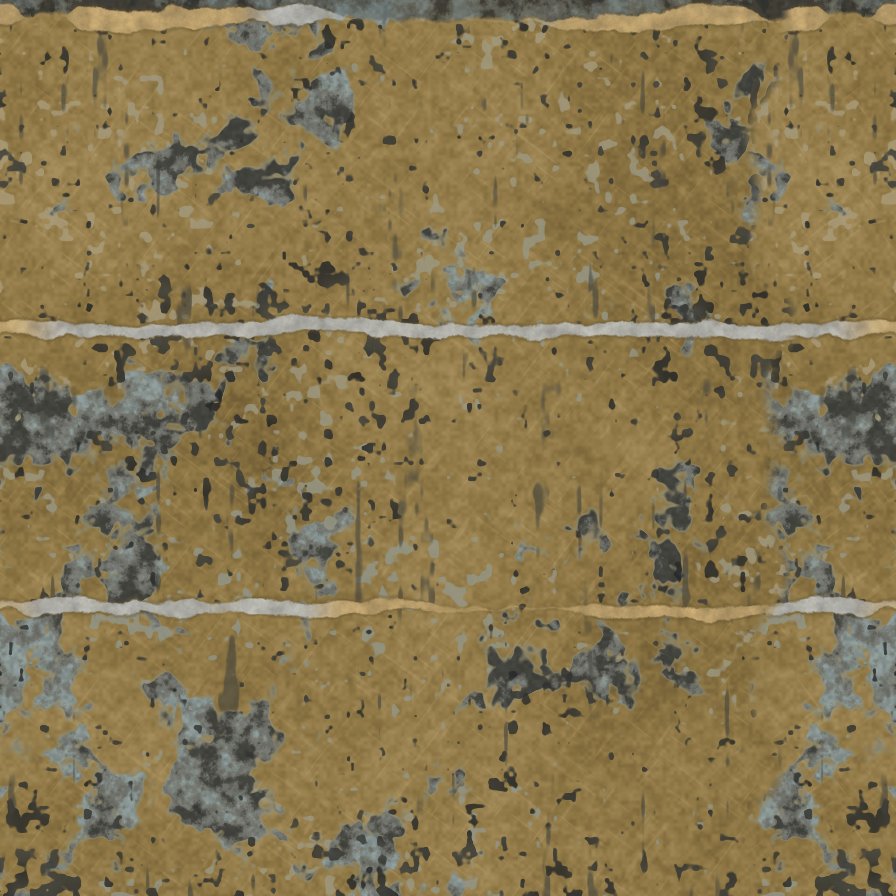
A three.js fragment shader for this texture:

```glsl
// Worn ochre plaster wall in three courses, split by ragged pale mortar lines, with flaked grey patches.
varying vec2 vUv;

const vec3 OCHRE = vec3(0.56, 0.47, 0.27);
const vec3 LIGHT_OCHRE = vec3(0.65, 0.56, 0.36);
const vec3 DARK_OCHRE = vec3(0.45, 0.37, 0.21);
const vec3 CHARCOAL = vec3(0.26, 0.26, 0.24);
const vec3 INK = vec3(0.13, 0.14, 0.14);
const vec3 GREY = vec3(0.45, 0.46, 0.43);
const vec3 BLUE_GREY = vec3(0.53, 0.58, 0.57);
const vec3 PALE = vec3(0.70, 0.70, 0.68);
const vec3 CREAM = vec3(0.74, 0.63, 0.43);

const vec3 LINE_Y = vec3(0.319, 0.632, 0.981);
const float LINE_HALF_WIDTH = 0.0078;
const float PATCH_LEVEL = 0.645;   // higher leaves fewer bare patches
const float CHIP_LEVEL = 0.79;     // higher leaves fewer small chips
const float MIRROR_X = 0.86;       // right of this the left margin is mirrored

float hash(vec2 p) {
  vec3 q = fract(vec3(p.xyx) * 0.1031);
  q += dot(q, q.yzx + 33.33);
  return fract((q.x + q.y) * q.z);
}

float noise(vec2 p) {
  vec2 i = floor(p), f = fract(p);
  f = f * f * (3.0 - 2.0 * f);
  return mix(mix(hash(i), hash(i + vec2(1.0, 0.0)), f.x),
             mix(hash(i + vec2(0.0, 1.0)), hash(i + vec2(1.0, 1.0)), f.x), f.y);
}

float fbm(vec2 p) {
  float sum = 0.0, amp = 0.434;
  for (int i = 0; i < 5; i++) {
    sum += amp * noise(p);
    p = mat2(0.8, 0.6, -0.6, 0.8) * p * 2.1 + 17.3;
    amp *= 0.6;
  }
  return sum;
}

// Ochre coat: broad stains, fine grain and faint crossing hair scratches
vec3 plaster(vec2 p) {
  float tone = (fbm(p * 4.0 + 3.0) - 0.5) * 1.7
             + (noise(p * 105.0) - 0.5) * 0.75 + (noise(p * 240.0) - 0.5) * 0.7;
  vec2 a = mat2(0.8, 0.6, -0.6, 0.8) * p, b = mat2(0.6, -0.8, 0.8, 0.6) * p;
  float hair = max(noise(a * vec2(22.0, 260.0)), noise(b * vec2(22.0, 260.0)));
  tone += smoothstep(0.8, 0.97, hair) * 0.4;
  vec3 c = mix(OCHRE, LIGHT_OCHRE, clamp(tone, 0.0, 1.0));
  return mix(c, DARK_OCHRE, clamp(-tone, 0.0, 1.0));
}

// Bare undercoat seen through flakes, from charcoal to blue grey
vec3 undercoat(vec2 p) {
  float tone = (noise(p * 7.0 + 41.0) - 0.5) * 0.9 + (fbm(p * 55.0) - 0.5) * 2.2 + 0.42;
  vec3 c = mix(CHARCOAL, GREY, smoothstep(0.1, 0.6, tone));
  c = mix(c, BLUE_GREY, smoothstep(0.6, 1.0, tone));
  return c * (0.9 + 0.2 * noise(p * 230.0));
}

// Flaked patches, small chips, pale flecks and vertical streaks
vec3 wear(vec3 c, vec2 p) {
  float margin = exp(-p.x / 0.045) * 0.10 + exp(-p.y / 0.07) * 0.06
               + exp((p.y - 1.0) / 0.025) * 0.09;
  vec2 warp = vec2(noise(p * 38.0), noise(p * 38.0 + 9.0)) * 0.018;
  float flake = fbm((p + warp) * vec2(8.0, 7.4) + 21.0) + margin;
  flake += (noise(p * 95.0) - 0.5) * 0.07;

  float fleckZone = smoothstep(0.45, 0.8, noise(p * 6.0 + 63.0)) * 0.14;
  float fleck = noise(p * 68.0 + 5.0) * 0.65 + noise(p * 150.0) * 0.35 + fleckZone;
  c = mix(c, mix(BLUE_GREY, CREAM, noise(p * 3.0 + 80.0) * 0.7), smoothstep(0.80, 0.88, fleck) * 0.8);

  // Bluish rim first, bare core over it
  c = mix(c, BLUE_GREY, smoothstep(-0.03, 0.0, flake - PATCH_LEVEL) * 0.45);
  c = mix(c, undercoat(p), smoothstep(-0.008, 0.016, flake - PATCH_LEVEL));

  float chipZone = smoothstep(0.35, 0.8, noise(p * 5.0 + 12.0)) * 0.15 + margin * 0.5;
  float chip = noise(p * vec2(82.0, 64.0) + 31.0) * 0.7 + noise(p * 170.0) * 0.3 + chipZone;
  c = mix(c, mix(INK, CHARCOAL, noise(p * 40.0)), smoothstep(CHIP_LEVEL, CHIP_LEVEL + 0.08, chip) * 0.85);

  float streak = noise(p * vec2(85.0, 9.0) + 7.0) * 0.8 + noise(p * vec2(170.0, 60.0)) * 0.2;
  return mix(c, CHARCOAL, smoothstep(0.80, 0.90, streak + margin * 0.4) * 0.6);
}

// Broken, wavering mortar lines that shift between pale grey and cream
vec3 mortar(vec3 c, vec2 p) {
  for (int i = 0; i < 3; i++) {
    float row = float(i), top = step(1.5, row);
    float waver = (noise(vec2(p.x * 9.0, row * 7.0 + 2.0)) - 0.5) * mix(0.009, 0.018, top)
                + (noise(vec2(p.x * 48.0 + p.y * 20.0, row + 20.0)) - 0.5) * 0.007;
    float d = p.y - LINE_Y[i] - waver;
    float run = noise(vec2(p.x * 8.0 + row * 5.3, row * 3.0 + 50.0));
    float halfWidth = LINE_HALF_WIDTH * (1.0 + 0.35 * top)
                    * (0.65 + 0.6 * noise(vec2(p.x * 24.0, row + 70.0)));
    halfWidth *= smoothstep(0.08, 0.24, run);
    float ragged = (fbm(p * 62.0 + row) - 0.5) * 0.009;
    float edge = abs(d) + ragged - halfWidth;

    // Bare strip above the highest line
    float above = top * smoothstep(0.0, 0.006, d + ragged);
    c = mix(c, undercoat(p) * 0.8, above * 0.9);
    c = mix(c, DARK_OCHRE * 0.85, (1.0 - smoothstep(0.0, 0.005, edge)) * 0.45 * smoothstep(0.08, 0.24, run));

    float creamy = smoothstep(0.46, 0.6, noise(vec2(p.x * 5.0 + row * 4.1, row * 2.0 + 90.0)) + top * 0.12);
    vec3 fill = mix(PALE, CREAM, creamy) * (0.78 + 0.4 * fbm(p * 75.0 + 8.0));
    c = mix(c, fill, (1.0 - smoothstep(-0.0015, 0.0015, edge)) * smoothstep(0.02, 0.2, run) * 0.95);
  }
  return c;
}

void main() {
  // Mirror the left margin onto the right along a ragged seam
  float seam = vUv.x - MIRROR_X + (noise(vUv * 14.0) - 0.5) * 0.06;
  vec2 mirrored = vec2(1.0 - vUv.x, vUv.y);
  vec3 body = mortar(wear(plaster(vUv), vUv), vUv);
  vec3 margin = mortar(wear(plaster(mirrored), mirrored), mirrored);
  gl_FragColor = vec4(mix(body, margin, smoothstep(-0.012, 0.012, seam)), 1.0);
}
```
